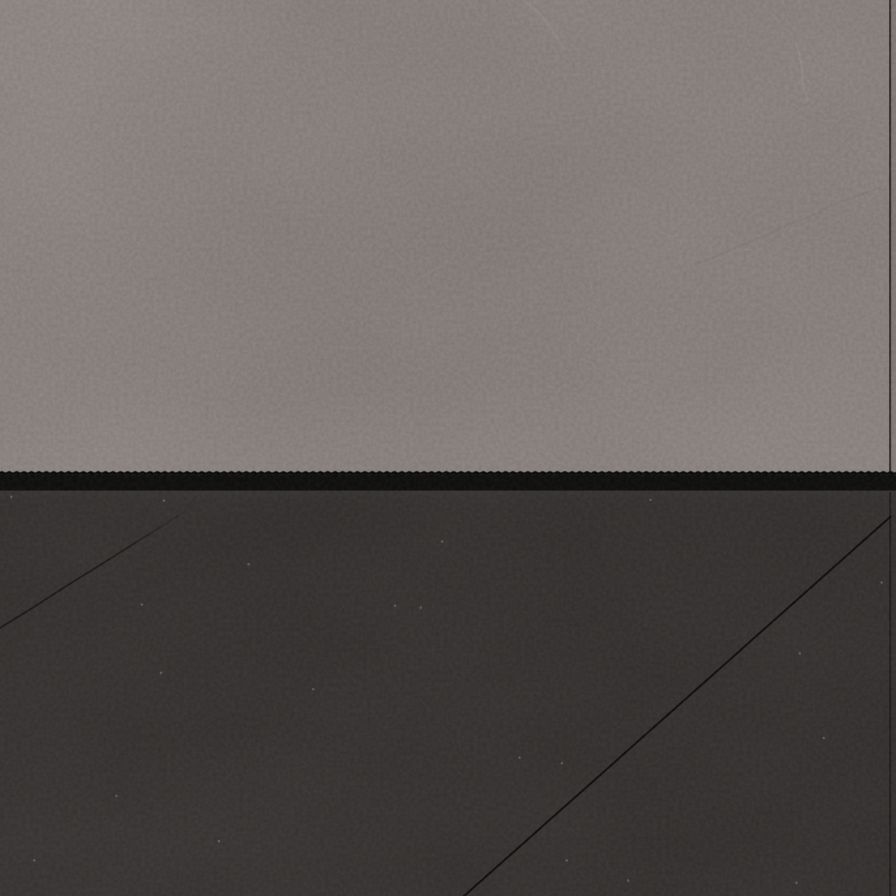
A three.js fragment shader for this background:

```glsl
#define WALL_COLOR vec3(0.530, 0.503, 0.488)
#define FLOOR_COLOR vec3(0.215, 0.204, 0.198)
#define BAND_COLOR vec3(0.072, 0.070, 0.065)
#define BAND_TOP 0.4735
#define BAND_BOTTOM 0.4525
#define SEAM_X 0.9935
#define EDGE_SOFTNESS 0.0012
#define GRAIN_AMOUNT 0.030
#define MOTTLE_AMOUNT 0.022
#define SPECK_CELLS 42.0

varying vec2 vUv;

float hash(vec2 p) {
  vec3 q = fract(vec3(p.xyx) * 0.1031);
  q += dot(q, q.yzx + 33.33);
  return fract((q.x + q.y) * q.z);
}

float cornerSlope(vec2 cell, vec2 offset) {
  float angle = 6.28318 * hash(cell);
  return dot(vec2(cos(angle), sin(angle)), offset);
}

float gradientNoise(vec2 p) {
  vec2 i = floor(p);
  vec2 f = fract(p);
  vec2 u = f * f * f * (f * (f * 6.0 - 15.0) + 10.0);
  vec2 e = vec2(1.0, 0.0);
  float low = mix(cornerSlope(i, f), cornerSlope(i + e, f - e), u.x);
  float high = mix(cornerSlope(i + e.yx, f - e.yx), cornerSlope(i + 1.0, f - 1.0), u.x);
  return mix(low, high, u.y);
}

float fbm(vec2 p) {
  float sum = 0.0;
  float weight = 0.6;
  for (int i = 0; i < 4; i++) {
    sum += weight * gradientNoise(p);
    p = mat2(0.8, 0.6, -0.6, 0.8) * p * 2.03 + 17.0;
    weight *= 0.5;
  }
  return sum;
}

// Coverage of a thin straight stroke from a to b
float stroke(vec2 p, vec2 a, vec2 b, float halfWidth) {
  vec2 d = b - a;
  float t = clamp(dot(p - a, d) / dot(d, d), 0.0, 1.0);
  float dist = length(p - a - d * t);
  return 1.0 - smoothstep(halfWidth, halfWidth + EDGE_SOFTNESS, dist);
}

// Sparse dust, one candidate per cell
float dust(vec2 p) {
  vec2 grid = p * SPECK_CELLS;
  vec2 cell = floor(grid);
  vec2 center = 0.2 + 0.6 * vec2(hash(cell + 71.0), hash(cell + 139.0));
  float dist = length(fract(grid) - center) / SPECK_CELLS;
  float present = step(0.965, hash(cell + 23.0));
  return present * (1.0 - smoothstep(0.0006, 0.0022, dist));
}

vec3 wall(vec2 p) {
  vec3 color = WALL_COLOR;
  color += 0.022 * smoothstep(0.45, 0.0, p.x) * smoothstep(0.5, 1.0, p.y);
  color += 0.012 * smoothstep(0.60, 0.48, p.y);
  color -= 0.014 * exp(-18.0 * dot(p - vec2(0.42, 0.66), p - vec2(0.42, 0.66)));
  color += MOTTLE_AMOUNT * fbm(p * vec2(4.0, 6.0) + 3.0);

  // Faint creases
  vec2 bent = p + 0.006 * gradientNoise(p * 22.0);
  color += 0.025 * stroke(bent, vec2(0.585, 1.0), vec2(0.630, 0.945), 0.0010);
  color += 0.025 * stroke(bent, vec2(0.885, 0.950), vec2(0.902, 0.888), 0.0008);
  color -= 0.018 * stroke(bent, vec2(0.775, 0.705), vec2(0.985, 0.793), 0.0006);

  // Panel joint
  color -= 0.025 * smoothstep(SEAM_X - 0.001, SEAM_X + 0.001, p.x);
  color *= 1.0 - 0.58 * stroke(p, vec2(SEAM_X, 0.47), vec2(SEAM_X, 1.0), 0.0006);
  return color;
}

vec3 ground(vec2 p) {
  vec3 color = FLOOR_COLOR;
  color += 0.012 * smoothstep(0.40, 0.0, p.y) * smoothstep(1.0, 0.1, p.x);
  color += 0.010 * smoothstep(0.44, 0.452, p.y);
  color += 0.8 * MOTTLE_AMOUNT * fbm(p * vec2(5.0, 8.0) + 41.0);

  // Diagonal and upright joints
  vec2 bent = p + 0.002 * gradientNoise(p * 16.0);
  float leftFade = smoothstep(0.25, 0.10, p.x);
  color *= 1.0 - 0.42 * leftFade * stroke(bent, vec2(0.0, 0.299), vec2(0.235, 0.447), 0.0005);
  color *= 1.0 - 0.62 * stroke(bent, vec2(0.518, 0.0), vec2(SEAM_X, 0.423), 0.0006);
  color *= 1.0 - 0.30 * stroke(p, vec2(SEAM_X, 0.0), vec2(SEAM_X, 0.45), 0.0006);
  return color + 0.15 * dust(p);
}

void main() {
  vec2 p = vUv;
  float grain = gradientNoise(p * 210.0) + 0.6 * gradientNoise(p * 390.0 + 9.0);

  // Band with a finely twisted upper rim
  float twist = 0.0007 * sin(p.x * 760.0);
  float aboveBand = smoothstep(-EDGE_SOFTNESS, EDGE_SOFTNESS, p.y - BAND_TOP - twist);
  float belowBand = smoothstep(EDGE_SOFTNESS, -EDGE_SOFTNESS, p.y - BAND_BOTTOM);
  vec3 band = BAND_COLOR * (1.0 - 0.40 * smoothstep(0.004, 0.001, BAND_TOP - p.y));
  float thread = stroke(vec2(0.0, p.y - twist), vec2(0.0, BAND_TOP - 0.003), vec2(0.001, BAND_TOP - 0.003), 0.0004);
  band += 0.035 * thread * (0.5 + 0.5 * sin(p.x * 760.0 + 1.5));

  vec3 color = mix(band, ground(p), belowBand);
  color = mix(color, wall(p), aboveBand);
  color += GRAIN_AMOUNT * grain * mix(0.75, 1.0, aboveBand);
  gl_FragColor = vec4(color, 1.0);
}
```
